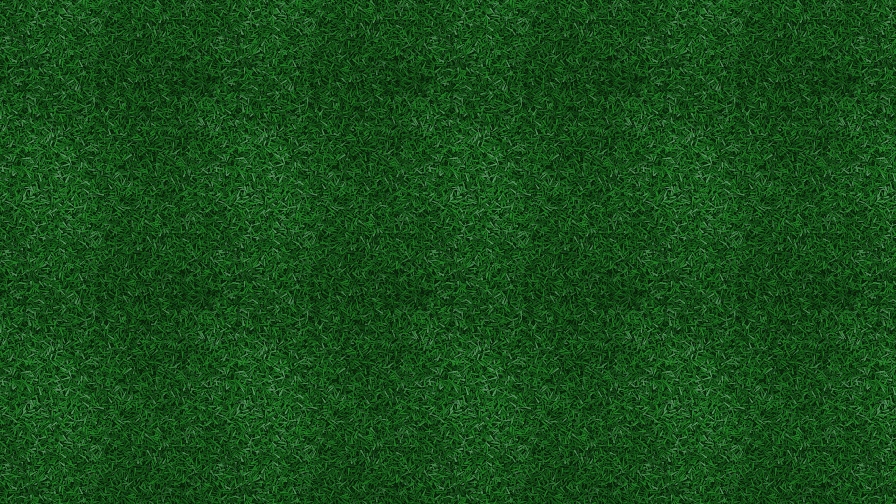
A Shadertoy shader for this texture:

```glsl
#define TILES_DOWN 2.36
#define CELLS 36.0
#define LAYERS 6
#define BLADE_LENGTH 0.72
#define BLADE_WIDTH 0.13
#define SHADOW 0.19
#define PATCH_STRENGTH 0.05
#define DARK vec3(0.05, 0.17, 0.05)
#define LEAF vec3(0.085, 0.36, 0.095)
#define BRIGHT vec3(0.14, 0.52, 0.15)
#define PALE vec3(0.33, 0.58, 0.36)

const float TAU = 6.28318;

float hash(vec2 p) {
    return fract(sin(dot(p, vec2(127.1, 311.7))) * 43758.55);
}

// Value noise that wraps after the given number of cells
float wrappedNoise(vec2 p, float period) {
    vec2 i = floor(p), f = fract(p);
    f = f * f * (3.0 - 2.0 * f);
    vec2 a = mod(i, period), b = mod(i + 1.0, period);
    return mix(mix(hash(a), hash(vec2(b.x, a.y)), f.x),
               mix(hash(vec2(a.x, b.y)), hash(b), f.x), f.y);
}

// Broad light and dark areas, the same in every tile
float patchTone(vec2 tile) {
    float bands = 0.6 * cos(TAU * (tile.x - 0.21)) - 0.45 * cos(TAU * tile.y);
    return bands + 0.9 * (wrappedNoise(tile * 6.0, 6.0) - 0.5);
}

vec3 bladeColor(float tone, float paleness) {
    vec3 color = mix(DARK, LEAF, smoothstep(0.0, 0.45, tone));
    color = mix(color, BRIGHT, smoothstep(0.4, 0.95, tone));
    return mix(color, PALE, smoothstep(0.76, 1.0, paleness));
}

// Distance to a tapered blade centred on the origin
float bladeDistance(vec2 p, vec2 halfBlade) {
    float along = clamp(dot(p, halfBlade) / dot(halfBlade, halfBlade), -1.0, 1.0);
    return length(p - halfBlade * along) - BLADE_WIDTH * (0.75 - 0.35 * along);
}

void mainImage(out vec4 fragColor, in vec2 fragCoord) {
    vec2 tile = fragCoord / iResolution.y * TILES_DOWN;
    float pixel = TILES_DOWN * CELLS / iResolution.y;
    float area = patchTone(tile) * PATCH_STRENGTH;
    vec3 color = DARK;

    // Blades stacked from the soil upwards
    for (int layer = 0; layer < LAYERS; layer++) {
        float level = float(layer);
        vec2 grid = tile * CELLS + level * vec2(0.37, 0.61);
        vec2 base = floor(grid);
        for (int y = -1; y <= 1; y++)
        for (int x = -1; x <= 1; x++) {
            vec2 cell = base + vec2(x, y);
            vec2 seed = mod(cell, CELLS) + level * vec2(37.0, 53.0);
            vec2 center = vec2(hash(seed), hash(seed + 11.3));
            float angle = TAU * hash(seed + 23.7);
            float reach = BLADE_LENGTH * mix(0.55, 1.0, hash(seed + 31.9));
            vec2 halfBlade = reach * vec2(cos(angle), sin(angle));
            float d = bladeDistance(grid - cell - center, halfBlade);

            // Soft shadow first, then the blade
            color *= 1.0 - SHADOW * (1.0 - smoothstep(0.0, 0.26, d));
            float tone = hash(seed + 47.1) * 0.8 + 0.06 + 0.03 * level + area;
            float paleness = hash(seed + 59.3) + area;
            float cover = 1.0 - smoothstep(-0.5 * pixel, 0.5 * pixel, d);
            color = mix(color, bladeColor(tone, paleness), cover);
        }
    }
    fragColor = vec4(color * (1.0 + area), 1.0);
}
```
